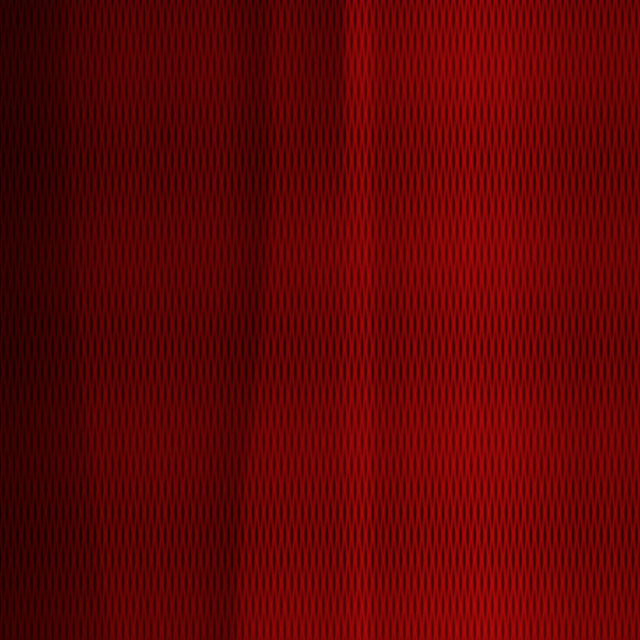
Write a three.js fragment shader that draws this texture.

```glsl
varying vec2 vUv;

const float COLUMNS = 91.0;
const float ROWS = 27.25;
const float STRONG_ROW_Y = 0.75;
const float ROWS_PER_BEAT = 8.0;
const float TAU = 6.2831853;
const float MEAN_LIGHT = 0.435;
const float FOLD_CONTRAST = 0.92;

float hash(vec2 p) {
  vec3 q = fract(vec3(p.xyx) * 0.1031);
  q += dot(q, q.yzx + 33.33);
  return fract((q.x + q.y) * q.z);
}

float valueNoise(vec2 p) {
  vec2 cell = floor(p);
  vec2 f = fract(p);
  f = f * f * (3.0 - 2.0 * f);
  float low = mix(hash(cell), hash(cell + vec2(1.0, 0.0)), f.x);
  float high = mix(hash(cell + vec2(0.0, 1.0)), hash(cell + 1.0), f.x);
  return mix(low, high, f.y);
}

float bump(float x, float centre, float width) {
  float d = (x - centre) / width;
  return exp(-d * d);
}

// Soft rise on the left, quicker fall on the right
float crease(float x, float edge, float rise, float fall) {
  return smoothstep(edge - rise, edge, x) * (1.0 - smoothstep(edge, edge + fall, x));
}

// Pointed slits that interlock, shifted half a column on every other row
float slits(vec2 uv, float columns, float rows) {
  float y = (uv.y - STRONG_ROW_Y) * rows;
  float nearest = floor(y + 0.5);
  float shade = 0.0;
  for (int i = -1; i <= 1; i++) {
    float row = nearest + float(i);
    float shift = 0.5 * mod(row, 2.0);
    float dx = fract(uv.x * columns + shift) - 0.5;
    float reach = min(abs(y - row), 1.0);
    float width = mix(0.26, 0.13, reach);
    float fade = 1.0 - smoothstep(0.12, 1.0, reach);
    shade += bump(dx, 0.0, width) * fade;
  }
  return shade;
}

// Broad light over the hanging cloth
float drape(vec2 uv) {
  float x = uv.x;
  float y = uv.y;
  float light = 0.22 + 0.14 * smoothstep(0.0, 0.22, x) + 0.09 * smoothstep(0.2, 0.56, x);

  // Lit ridges and the shaded right side
  light += 0.08 * crease(x, 0.572, 0.05, 0.018) + 0.10 * bump(x, 0.75, 0.10);
  light -= 0.03 * bump(x, 0.61, 0.022);
  light -= 0.03 * smoothstep(0.84, 0.93, x);

  // Left fold leaning inward toward the bottom
  float leftEdge = 0.10 + 0.07 * (1.0 - y) * (1.0 - y);
  light += 0.045 * smoothstep(leftEdge - 0.008, leftEdge + 0.014, x);

  // Slanted central crease, crisper toward the bottom
  float middleEdge = 0.36 + 0.05 * smoothstep(0.0, 0.75, y);
  light -= 0.10 * crease(x, middleEdge, 0.08, mix(0.018, 0.032, y));

  // Upper shadow with a straight right edge
  float hanging = smoothstep(0.62, 0.92, y);
  light -= 0.13 * hanging * crease(x, 0.532, 0.12, 0.012);
  light -= 0.05 * smoothstep(0.1, 0.9, y) * (1.0 - smoothstep(0.42, 0.6, x));
  light += 0.04 * (1.0 - smoothstep(0.0, 0.5, y)) * smoothstep(0.3, 0.45, x);
  return light;
}

// Deep red whose faint warm part grows with the light
vec3 redCloth(float light) {
  float warm = 0.07 * pow(max(light, 0.0), 1.5);
  return vec3(light, warm, warm);
}

void main() {
  // Slow beat in slit depth between groups of rows
  float beat = 0.5 + 0.5 * cos(TAU * (vUv.y - STRONG_ROW_Y) * ROWS / ROWS_PER_BEAT);
  float depth = mix(0.56, 0.74, beat);
  float weave = 1.14 - depth * slits(vUv, COLUMNS, ROWS);

  // Long streaks and fine thread wear
  float streak = valueNoise(vUv * vec2(48.0, 2.5)) - 0.5;
  float wear = valueNoise(vUv * vec2(180.0, 55.0)) - 0.5;
  float light = mix(MEAN_LIGHT, drape(vUv), FOLD_CONTRAST);
  light *= 1.0 + 0.06 * streak + 0.05 * wear;

  gl_FragColor = vec4(redCloth(light * weave), 1.0);
}
```
